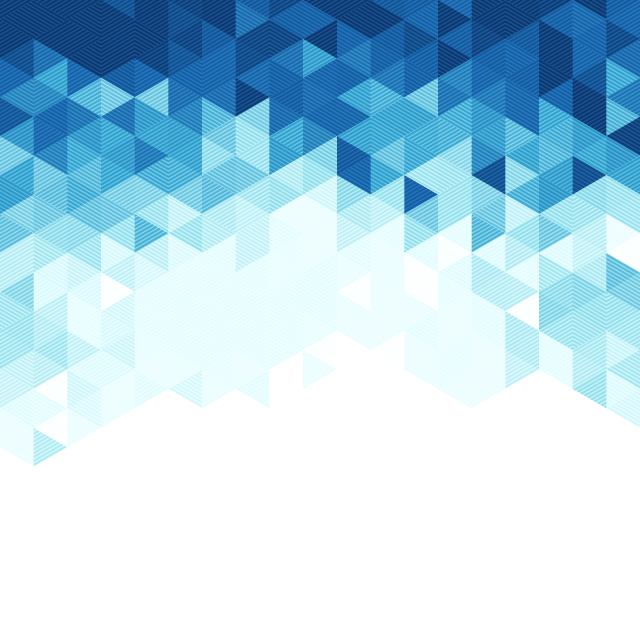
A Shadertoy shader for this background:

```glsl
// A mosaic of striped equilateral triangles fading from navy at the top to white.
// Space is cut into 19 columns of a triangle strip; each cell gets a tone from a
// smooth ramp plus hashed variation, and fine slanted hatching is laid over it.

const float COLUMNS = 19.0;
const float HALF_SIDE = 0.57735 / COLUMNS;   // half of a triangle's vertical side
const float HATCHES = 5.0;                   // hatch lines per half side
const int SAMPLES = 3;                       // antialiasing grid per axis

float hash(vec2 p) {
    vec3 q = fract(p.xyx * 0.1031);
    q += dot(q, q.yzx + 33.33);
    return fract((q.x + q.y) * q.z);
}

float gradientDot(vec2 corner, vec2 offset) {
    float angle = 6.28318 * hash(corner + 71.0);
    return dot(vec2(cos(angle), sin(angle)), offset);
}

float gradientNoise(vec2 p) {
    vec2 i = floor(p), f = fract(p);
    vec2 s = f * f * (3.0 - 2.0 * f);
    vec2 e = vec2(1.0, 0.0);
    float low = mix(gradientDot(i, f), gradientDot(i + e, f - e), s.x);
    float high = mix(gradientDot(i + e.yx, f - e.yx), gradientDot(i + 1.0, f - 1.0), s.x);
    return mix(low, high, s.y);
}

float glow(vec2 p, vec2 center, vec2 radius) {
    vec2 d = (p - center) / radius;
    return exp(-dot(d, d));
}

// Tone 0 is white, tone 1 is navy.
vec3 toneColor(float tone) {
    vec3 c = mix(vec3(1.0), vec3(0.89, 0.99, 1.0), smoothstep(0.0, 0.14, tone));
    c = mix(c, vec3(0.57, 0.88, 0.93), smoothstep(0.14, 0.36, tone));
    c = mix(c, vec3(0.17, 0.64, 0.82), smoothstep(0.36, 0.58, tone));
    c = mix(c, vec3(0.06, 0.38, 0.67), smoothstep(0.58, 0.79, tone));
    return mix(c, vec3(0.02, 0.22, 0.46), smoothstep(0.79, 0.98, tone));
}

// Zigzag lower rim, in half sides below the top, at column position u.
float lowerRim(float u) {
    if (u < 5.0) return 24.0 - abs(u - 1.0);
    if (u < 8.0) return 20.0 + abs(mod(u, 2.0) - 1.0);
    if (u < 10.0) return 27.0 - u + 2.0 * step(9.0, u);
    return max(21.0 - abs(u - 14.0), u + 3.0);
}

// Cell as (column, row): rows count triangles downward within a column.
vec2 triangleCell(vec2 p) {
    float column = floor(p.x), band = floor(p.y);
    float across = fract(p.x);
    bool rising = mod(column + band, 2.0) > 0.5;
    float edge = rising ? across : 1.0 - across;
    return vec2(column, band + step(edge, fract(p.y)));
}

// Broad fade: the light zone reaches higher in the middle than at the sides.
float fadeTone(vec2 p) {
    float side = p.x - 9.0;
    float r = p.y / (9.8 + 0.045 * side * side);
    float tail = 0.37 * exp(-2.2 * (r - 1.0)) + 0.0013 * side * side * smoothstep(1.0, 1.4, r);
    return r < 1.0 ? mix(0.97, 0.37, r) : tail;
}

float cellTone(vec2 cell, float glade) {
    vec2 p = cell + vec2(0.5, 0.0);
    // Some neighbours share a key and so merge into rhombi.
    vec2 pair = vec2(cell.x, floor(cell.y * 0.5));
    vec2 key = hash(pair + 17.0) < 0.4 ? pair + 40.0 : cell;
    float pick = hash(key + 5.0);
    float light = smoothstep(8.0, 14.0, p.y);

    float tone = fadeTone(p) + 0.16 * gradientNoise(p * vec2(0.4, 0.3));
    tone += 0.18 * glow(p, vec2(14.0, 10.8), vec2(1.7));
    tone -= 0.12 * glow(p, vec2(10.8, 14.5), vec2(2.5, 3.0));
    tone += (hash(key) - 0.5) * mix(0.34, 0.24, light);
    tone += 0.27 * step(0.9, pick) * (1.0 - 0.5 * light);
    tone = max(tone, 0.09);
    tone *= 1.0 - light * step(pick, 0.09);
    return mix(tone, 0.12, glade);
}

float hatching(vec2 p, float slope) {
    float d = abs(fract((p.y + slope * p.x) * HATCHES) - 0.5);
    return smoothstep(0.25, 0.35, d);
}

vec3 mosaic(vec2 p) {
    vec2 cell = triangleCell(p);
    vec2 center = cell + vec2(0.5, 0.0);
    if (center.y > lowerRim(center.x)) return vec3(1.0);

    // A calm pale patch whose hatching forms one wide chevron.
    float glade = smoothstep(0.3, 0.5, glow(center, vec2(6.4, 16.0), vec2(2.7, 3.1)));
    float tone = cellTone(cell, glade);
    float slope = hash(cell + 29.0) < 0.5 ? -1.0 : 1.0;
    if (glade > 0.5) slope = center.x < 8.0 ? 1.0 : -1.0;

    float strength = mix(0.65, 0.13, smoothstep(0.2, 0.85, tone));
    return mix(toneColor(tone), vec3(0.96, 1.0, 1.0), strength * hatching(p, slope));
}

void mainImage(out vec4 fragColor, in vec2 fragCoord) {
    vec3 sum = vec3(0.0);
    for (int i = 0; i < SAMPLES * SAMPLES; i++) {
        vec2 offset = (vec2(i % SAMPLES, i / SAMPLES) + 0.5) / float(SAMPLES) - 0.5;
        vec2 uv = (fragCoord + offset) / iResolution.xy;
        sum += mosaic(vec2(uv.x * COLUMNS, (1.0 - uv.y) / HALF_SIDE));
    }
    fragColor = vec4(sum / float(SAMPLES * SAMPLES), 1.0);
}
```
